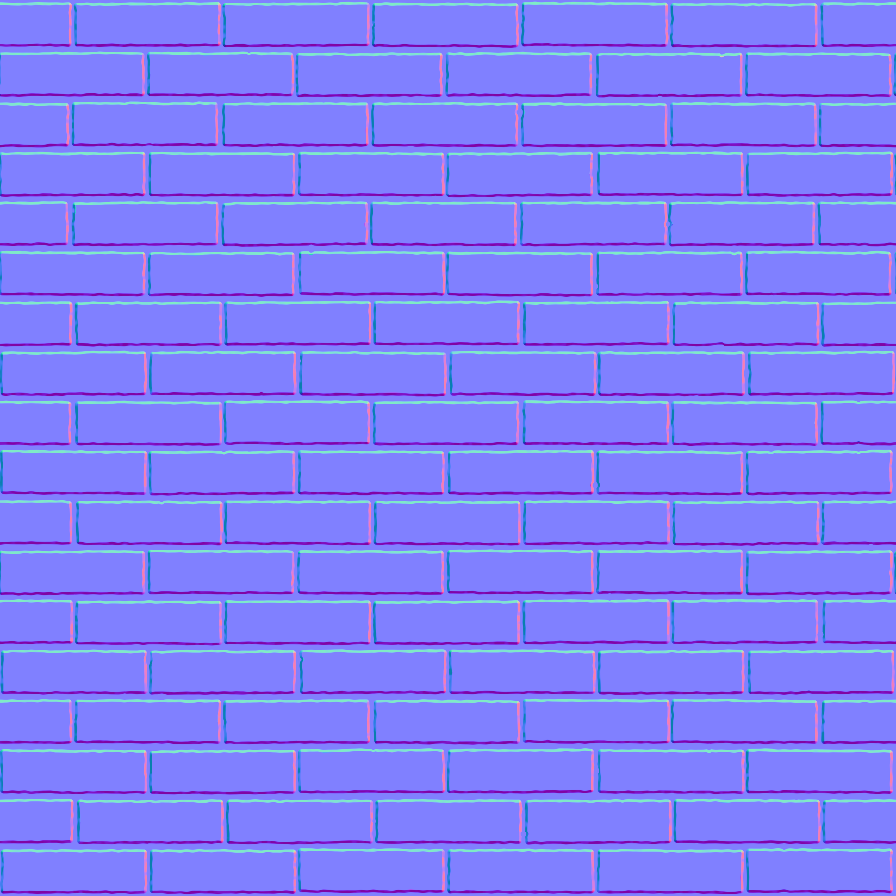
Reproduce this texture map procedurally as a Shadertoy shader.

```glsl
// Tileable tangent-space normal map of a running-bond brick wall with worn edges.

float hash(vec2 p) {
    vec3 q = fract(vec3(p.xyx) * 0.1031);
    q += dot(q, q.yzx + 33.33);
    return fract((q.x + q.y) * q.z);
}

// Value noise with the given whole number of cells across the canvas; it wraps.
float wrapNoise(vec2 uv, float cells, float seed) {
    vec2 p = uv * cells;
    vec2 i = floor(p), f = fract(p);
    f = f * f * (3.0 - 2.0 * f);
    vec2 a = mod(i, cells) + seed, b = mod(i + 1.0, cells) + seed;
    return mix(mix(hash(a), hash(vec2(b.x, a.y)), f.x),
               mix(hash(vec2(a.x, b.y)), hash(b), f.x), f.y);
}

void mainImage(out vec4 fragColor, in vec2 fragCoord) {
    vec2 uv = fragCoord / iResolution.xy;
    vec2 bricks = vec2(6.0, 18.0);

    // Running bond: every second course moves by half a brick, plus a small slip.
    float course = mod(floor(uv.y * bricks.y), bricks.y);
    float slip = (hash(vec2(course, 7.0)) - 0.5) * 0.04;
    vec2 grid = uv * bricks - vec2(0.5 * mod(course, 2.0) + slip - 0.012, 0.0);
    vec2 id = vec2(mod(floor(grid.x), bricks.x), course);

    // Position from the brick centre, in canvas units, with uneven laying.
    vec2 p = (fract(grid) - 0.5) / bricks;
    p -= (vec2(hash(id + 11.0), hash(id + 37.0)) - 0.5) * vec2(0.0018, 0.0012);
    p.y += p.x * (hash(id + 53.0) - 0.5) * 0.012;

    // Rounded brick outline, roughened and chipped.
    float radius = 0.0022;
    vec2 q = abs(p) - vec2(0.0803, 0.0231) + radius;
    float d = length(max(q, 0.0)) + min(max(q.x, q.y), 0.0) - radius;
    d += (wrapNoise(uv, 144.0, 3.0) - 0.5) * 0.0013;
    d += (wrapNoise(uv, 48.0, 91.0) - 0.5) * 0.0008;
    d += 0.0016 * smoothstep(0.9, 1.0, wrapNoise(uv, 72.0, 17.0));

    // Bevel line along the outline.
    float aa = 0.5 / iResolution.y;
    float bevel = 1.0 - smoothstep(0.0014 - aa, 0.0014 + aa, abs(d));

    // Slope faces outward; upright edges are more broken than level ones.
    vec2 outward = normalize(max(q, 1e-5)) * sign(p);
    float upright = abs(outward.x);
    float wear = wrapNoise(uv, 200.0, 29.0);
    float steep = mix(outward.y > 0.0 ? 0.84 : 0.96, 0.93, upright);
    steep *= 1.0 - mix(0.12, 0.5, upright) * smoothstep(0.4, 0.95, wear);

    vec2 slope = outward * steep * bevel;
    vec3 normal = vec3(slope, sqrt(max(1.0 - dot(slope, slope), 0.0)));
    fragColor = vec4(0.5 + 0.5 * normal, 1.0);
}
```
